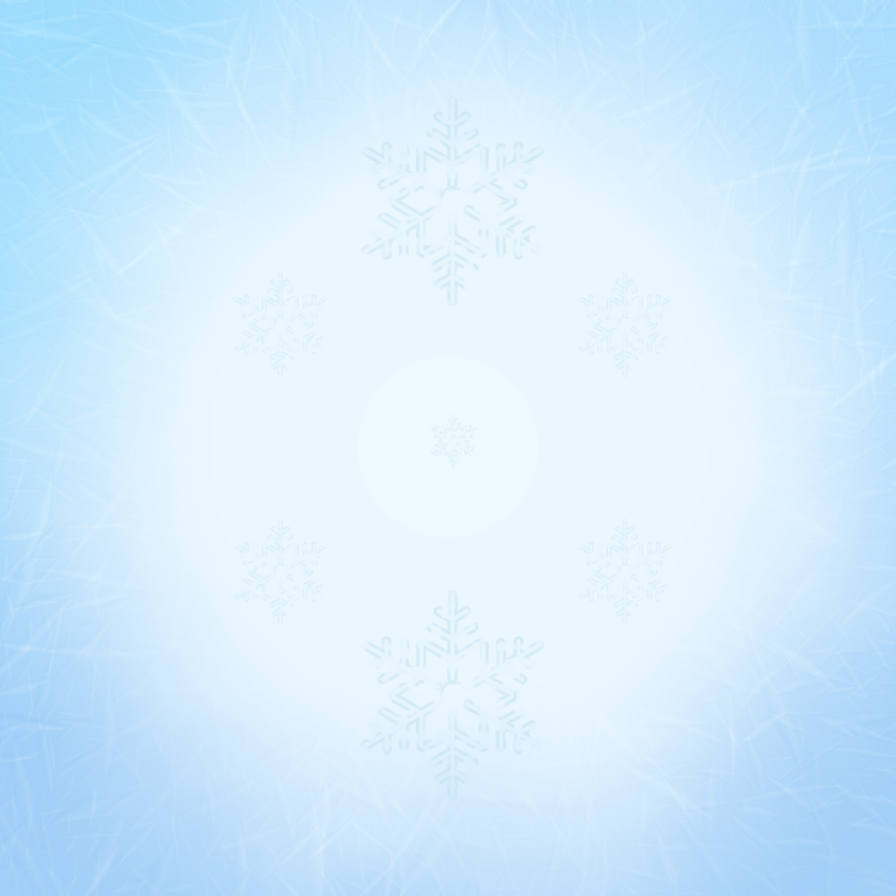
Reproduce this background procedurally as a Shadertoy shader.

```glsl
// Pale blue frosted pane with a white central glow and faint snowflakes.

const float PI = 3.14159265;
const vec2 GLOW_CENTER = vec2(0.51, 0.5);
const vec3 GLOW = vec3(0.922, 0.968, 1.0);
const vec3 DISC = vec3(0.932, 0.977, 1.0);
const vec3 ICE_CYAN = vec3(0.640, 0.875, 0.993);
const vec3 ICE_SKY = vec3(0.690, 0.875, 0.993);
const vec3 ICE_BLUE = vec3(0.650, 0.820, 0.970);
const vec3 FLAKE_INK = vec3(0.700, 0.860, 0.910);

vec2 hash22(vec2 p) {
    vec3 h = fract(p.xyx * vec3(0.1031, 0.1030, 0.0973));
    h += dot(h, h.yzx + 33.33);
    return fract((h.xx + h.yz) * h.zy);
}

float valueNoise(vec2 p) {
    vec2 cell = floor(p), f = fract(p);
    f = f * f * (3.0 - 2.0 * f);
    float low = mix(hash22(cell).x, hash22(cell + vec2(1, 0)).x, f.x);
    float high = mix(hash22(cell + vec2(0, 1)).x, hash22(cell + vec2(1, 1)).x, f.x);
    return mix(low, high, f.y);
}

float fbm(vec2 p) {
    float sum = 0.0, weight = 0.5;
    for (int i = 0; i < 4; i++) {
        sum += weight * valueNoise(p);
        p = p * 2.03 + 17.0;
        weight *= 0.5;
    }
    return sum;
}

float segmentDistance(vec2 p, vec2 a, vec2 b) {
    vec2 pa = p - a, ba = b - a;
    return length(pa - ba * clamp(dot(pa, ba) / dot(ba, ba), 0.0, 1.0));
}

// Tapered ice needles, one per cell, lit on one side and shaded on the other
float needleLayer(vec2 uv, float scale, float seed, float pixel) {
    vec2 q = uv * scale, cell = floor(q);
    float light = 0.0;
    for (int y = -1; y <= 1; y++)
    for (int x = -1; x <= 1; x++) {
        vec2 id = cell + vec2(x, y);
        vec2 place = hash22(id + seed), form = hash22(id + seed + 71.0);
        vec2 root = id + 0.25 + 0.5 * place;
        vec2 outward = root / scale - GLOW_CENTER;
        float angle = atan(outward.y, outward.x) + 0.35 + (form.x - 0.5) * 2.2;
        vec2 axis = vec2(cos(angle), sin(angle)), rel = q - root;
        float along = dot(rel, axis), across = dot(rel, vec2(-axis.y, axis.x));
        float taper = max(1.0 - abs(along) / mix(0.5, 1.2, place.y), 0.0);
        float width = mix(0.05, 0.14, form.y) * taper + 0.001;
        float soft = 0.4 * width + scale * pixel;
        float body = 1.0 - smoothstep(width - soft, width + soft, abs(across));
        float facet = clamp(across / width, -1.0, 1.0);
        light += body * smoothstep(0.0, 0.3, taper) * (0.5 * place.x + 0.55 * facet);
    }
    return light;
}

// Outline of a six-armed flake of unit radius
float snowflake(vec2 p, float pixel) {
    float sector = mod(atan(p.x, p.y) + PI / 6.0, PI / 3.0) - PI / 6.0;
    vec2 q = length(p) * vec2(abs(sin(sector)), cos(sector));
    float d = segmentDistance(q, vec2(0.0, 0.16), vec2(0.0, 0.95));
    for (int i = 0; i < 3; i++) {
        float t = float(i);
        vec2 joint = vec2(0.0, 0.34 + 0.19 * t);
        d = min(d, segmentDistance(q, joint, joint + (0.31 - 0.08 * t) * vec2(0.866, 0.5)));
    }
    float outline = min(abs(d - 0.035), abs(q.y - 0.11));
    float line = 1.0 - smoothstep(0.004, 0.016 + pixel, outline);
    float fill = 0.22 * (1.0 - smoothstep(0.02, 0.05 + pixel, d));
    float worn = smoothstep(0.3, 0.7, valueNoise(p * 13.0 + 5.0));
    return (line * worn + fill) * (1.0 - smoothstep(0.9, 1.05, length(p)));
}

void mainImage(out vec4 fragColor, in vec2 fragCoord) {
    vec2 uv = fragCoord / iResolution.xy;
    float pixel = 1.0 / iResolution.y;

    // Glow falling off into tinted ice
    float cloud = fbm(uv * 6.0) - 0.47;
    float radius = length((uv - GLOW_CENTER) * vec2(1.0, 0.98));
    float ice = smoothstep(0.25, 0.65, radius + 0.10 * cloud * smoothstep(0.2, 0.45, radius));
    vec3 upper = mix(ICE_CYAN, ICE_SKY, smoothstep(0.0, 0.6, uv.x));
    vec3 tint = mix(ICE_BLUE, upper, smoothstep(0.1, 0.75, uv.y));
    vec3 color = mix(GLOW, tint, ice);

    // Frost needles, patchy and strongest near the rim
    vec2 bent = uv + 0.012 * vec2(valueNoise(uv * 11.0), valueNoise(uv * 11.0 + 40.0));
    float frost = needleLayer(bent, 13.0, 3.0, pixel)
                + needleLayer(bent, 23.0, 19.0, pixel)
                + 0.8 * needleLayer(bent, 41.0, 47.0, pixel);
    float patches = 0.45 + 0.9 * valueNoise(uv * 5.0 + 9.0);
    float rim = smoothstep(0.27, 0.53, radius) * patches;
    color += vec3(0.050, 0.026, 0.005) * rim * clamp(frost - 0.35, -1.1, 1.5);

    // Soft central disc
    float disc = length(uv - vec2(0.5, 0.501));
    color = mix(color, DISC, 1.0 - smoothstep(0.099, 0.101 + pixel, disc));

    // Ring of six flakes, larger above and below, and one small middle flake
    for (int i = 0; i < 7; i++) {
        float angle = PI * (0.5 + float(i) / 3.0);
        bool middle = i == 6, large = i % 3 == 0 && !middle;
        vec2 center = middle ? vec2(0.506, 0.508)
                             : vec2(0.505, 0.5) + vec2(0.222, 0.276) * vec2(cos(angle), sin(angle));
        float size = middle ? 0.030 : (large ? 0.118 : 0.060);
        float ink = snowflake((uv - center) / size, pixel / size);
        color = mix(color, FLAKE_INK, ink * (large ? 0.34 : 0.20));
    }

    fragColor = vec4(clamp(color, 0.0, 1.0), 1.0);
}
```
